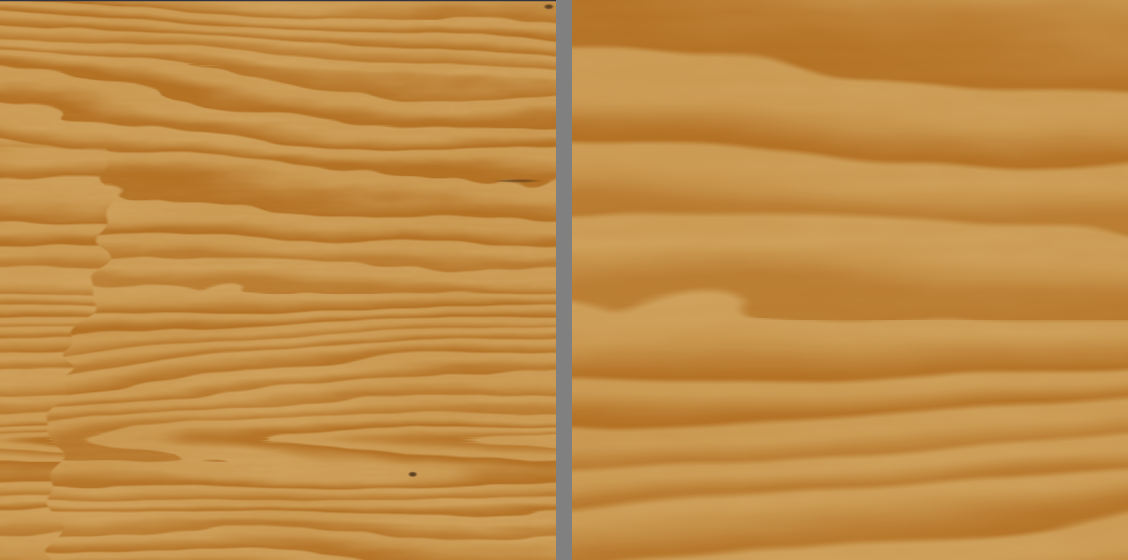
Left: the whole. Right: its middle third, enlarged.
A WebGL 2 fragment shader for this texture:

```glsl
#version 300 es
precision highp float;
// Honey-coloured pine board with horizontal grain. A warped ring phase is cut
// into bands that darken slowly downwards and end in a crisp edge; a pulled
// ridge makes the pointed arches, and a ragged seam joins a second strip.
uniform vec2 u_resolution;
out vec4 fragColor;

const vec3 LIGHT_WOOD = vec3(0.805, 0.62, 0.345);
const vec3 DARK_WOOD = vec3(0.715, 0.465, 0.165);
const vec3 KNOT = vec3(0.30, 0.19, 0.09);
const vec3 RIM = vec3(0.20, 0.20, 0.24);

float hash(vec2 cell) {
    uvec2 q = uvec2(ivec2(cell)) * uvec2(1597334673u, 3812015801u);
    uint n = (q.x ^ q.y) * 1597334673u;
    n = (n ^ (n >> 15)) * 2246822519u;
    return float((n ^ (n >> 13)) >> 8) / 16777216.0;
}

float cornerSlope(vec2 cell, vec2 offset) {
    float angle = 6.28318 * hash(cell);
    return dot(vec2(cos(angle), sin(angle)), offset);
}

// Gradient noise, roughly -0.7 to 0.7
float noise(vec2 p) {
    vec2 i = floor(p), f = p - i;
    vec2 w = f * f * f * (f * (f * 6.0 - 15.0) + 10.0);
    vec2 e = vec2(1.0, 0.0);
    float near = mix(cornerSlope(i, f), cornerSlope(i + e.xy, f - e.xy), w.x);
    float far = mix(cornerSlope(i + e.yx, f - e.yx), cornerSlope(i + e.xx, f - e.xx), w.x);
    return mix(near, far, w.y);
}

// Part of depth lying between two levels, for changing the ring density
float span(float depth, float from, float to) {
    return clamp(depth, from, to) - from;
}

// Ring count at a point; p.y is the depth below the top edge
float ringPhase(vec2 p) {
    float tilt = mix(-0.045, 0.055, smoothstep(0.44, 0.64, p.y));
    tilt = mix(tilt, -0.025, smoothstep(0.73, 0.86, p.y));
    float depth = p.y + tilt * p.x;
    float phase = 17.0 * depth + 22.0 * span(depth, 0.0, 0.1)
        + 10.0 * span(depth, 0.52, 0.78) + 24.0 * span(depth, 0.82, 0.92);

    // Pointed arches opening to the right
    float ridge = (p.y - 0.785) / 0.036;
    phase += 4.0 * p.x * exp(-sqrt(ridge * ridge + 0.04));

    // Broad warp, tapering islands, and uneven edges
    phase += 1.5 * noise(p * vec2(1.1, 6.5) + 3.7);
    phase += 0.55 * noise(p * vec2(2.6, 20.0) + 11.3);
    return phase + 0.13 * noise(p * vec2(13.0, 45.0) + 5.1);
}

// Darkness of the grain: slow rise through each band, sharp fall at its end
float grainTone(vec2 p, float edgeWidth) {
    float phase = ringPhase(p);
    float slope = length(vec2(dFdx(phase), dFdy(phase))) * u_resolution.y;
    float band = floor(phase), t = phase - band;
    float edge = clamp(slope * edgeWidth, 0.03, 0.45);
    float start = 0.32 * hash(vec2(band, 7.0));
    float strength = mix(0.7, 1.1, hash(vec2(band, 19.0)));
    float rise = smoothstep(start, 0.9, t);
    return strength * rise * (1.0 - smoothstep(1.0 - edge, 1.0, t));
}

// Soft elliptical mark
float fleck(vec2 p, vec2 centre, vec2 radius) {
    return 1.0 - smoothstep(0.3, 1.0, length((p - centre) / radius));
}

void main() {
    vec2 uv = gl_FragCoord.xy / u_resolution.y;
    vec2 p = vec2(uv.x, 1.0 - uv.y);

    // Main strip and the offset strip left of the ragged seam
    float mainTone = grainTone(p, 0.0055);
    float sideTone = grainTone(p + vec2(1.0, 0.0), 0.0055);
    float seam = 0.185 - 0.085 * smoothstep(0.45, 0.75, p.y);
    seam += 0.05 * noise(vec2(2.3, p.y * 24.0));
    float side = 1.0 - smoothstep(seam - 0.004, seam + 0.004, p.x);
    side *= smoothstep(0.24, 0.3, p.y);
    float tone = mix(mainTone, sideTone, side);

    // Cloudy shade and fine fibres
    tone += 0.05 + 0.18 * noise(p * vec2(3.0, 11.0) + 21.0);
    tone += 0.10 * noise(p * vec2(9.0, 110.0));
    tone += 0.05 * noise(p * vec2(45.0, 130.0) + 8.0);
    vec3 colour = mix(LIGHT_WOOD, DARK_WOOD, clamp(tone, -0.08, 1.12));

    // Small knots and a thin resin streak
    float mark = 0.85 * fleck(p, vec2(0.737, 0.847), vec2(0.010, 0.006));
    mark = max(mark, 0.8 * fleck(p, vec2(0.98, 0.012), vec2(0.011, 0.006)));
    mark = max(mark, 0.5 * fleck(p, vec2(0.925, 0.323), vec2(0.05, 0.004)));
    colour = mix(colour, KNOT, mark);

    // Dark rim along the top
    colour = mix(colour, RIM, 1.0 - smoothstep(0.001, 0.0035, p.y));
    fragColor = vec4(colour, 1.0);
}
```
